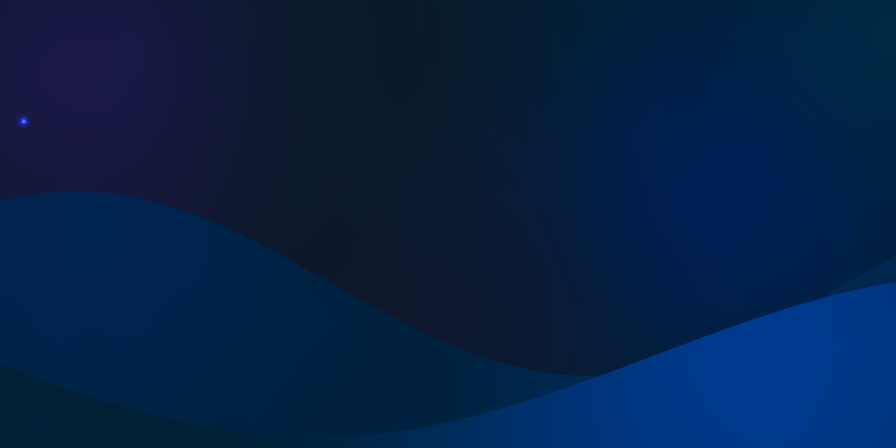
Write a Shadertoy shader that draws this background.

```glsl
// Dark blue night backdrop with soft glows, one tiny star and two smooth waves.

const float PI = 3.14159265;

vec2 hashGradient(vec2 cell) {
    float angle = 2.0 * PI * fract(sin(dot(cell, vec2(127.1, 311.7))) * 4375.85);
    return vec2(cos(angle), sin(angle));
}

float gradientNoise(vec2 p) {
    vec2 cell = floor(p), f = fract(p);
    vec2 fade = f * f * f * (f * (f * 6.0 - 15.0) + 10.0);
    vec2 dx = vec2(1.0, 0.0), dy = vec2(0.0, 1.0);
    float bottom = mix(dot(hashGradient(cell), f),
                       dot(hashGradient(cell + dx), f - dx), fade.x);
    float top = mix(dot(hashGradient(cell + dy), f - dy),
                    dot(hashGradient(cell + 1.0), f - 1.0), fade.x);
    return mix(bottom, top, fade.y);
}

// Gaussian falloff: 1 at the centre, 1/e at the radius
float glow(vec2 p, vec2 centre, float radius) {
    vec2 d = (p - centre) / radius;
    return exp(-dot(d, d));
}

// Antialiased coverage of the area below a cosine wave
float waveMask(vec2 p, float crestX, float halfLength, float midY, float amplitude, float pixel) {
    float k = PI / halfLength;
    float phase = (p.x - crestX) * k;
    float slope = amplitude * k * sin(phase);
    float dist = (p.y - midY - amplitude * cos(phase)) / sqrt(1.0 + slope * slope);
    return 1.0 - smoothstep(-0.75 * pixel, 0.75 * pixel, dist);
}

vec3 skyColor(vec2 p) {
    vec3 leftSky = vec3(0.040, 0.098, 0.155);
    vec3 rightSky = vec3(0.0, 0.125, 0.210);
    vec3 violet = vec3(0.105, 0.095, 0.290);
    vec3 royalBlue = vec3(0.0, 0.125, 0.350);
    vec3 teal = vec3(0.0, 0.175, 0.290);
    vec3 plum = vec3(0.065, 0.090, 0.185);

    vec3 color = mix(leftSky, rightSky, smoothstep(0.75, 1.5, p.x));
    color = mix(color, plum, 0.75 * glow(p, vec2(1.08, 0.32), 0.36));
    color = mix(color, plum, 0.8 * glow(p, vec2(0.10, 0.52), 0.42));
    color = mix(color, violet, 0.9 * glow(p, vec2(0.18, 0.845), 0.36));
    color = mix(color, royalBlue, 0.9 * glow(p, vec2(1.63, 0.57), 0.36));
    return mix(color, teal, 0.7 * glow(p, vec2(2.0, 0.92), 0.28));
}

vec3 backWaveColor(vec2 p) {
    vec3 deepTeal = vec3(0.0, 0.130, 0.240);
    vec3 navy = vec3(0.0, 0.142, 0.315);
    vec3 color = mix(deepTeal, navy, glow(p, vec2(0.20, 0.50), 0.48));
    return mix(color, vec3(0.0, 0.155, 0.310), smoothstep(0.9, 1.3, p.x));
}

vec3 frontWaveColor(vec2 p) {
    vec3 darkTeal = vec3(0.0, 0.130, 0.210);
    vec3 cobalt = vec3(0.0, 0.205, 0.475);
    vec3 brightBlue = vec3(0.0, 0.230, 0.570);
    vec3 color = mix(darkTeal, cobalt, smoothstep(0.45, 1.5, p.x));
    return mix(color, brightBlue, 0.9 * glow(p, vec2(1.70, 0.20), 0.32));
}

// Blue halo with a small pale core
vec3 starLight(vec2 p, vec2 centre) {
    return vec3(0.04, 0.10, 0.62) * glow(p, centre, 0.010)
         + vec3(0.25, 0.35, 0.30) * glow(p, centre, 0.004);
}

void mainImage(out vec4 fragColor, in vec2 fragCoord) {
    // The canvas spans 2 units across and 1 unit up
    vec2 p = fragCoord / iResolution.xy * vec2(2.0, 1.0);
    float pixel = 1.0 / iResolution.y;

    vec3 color = skyColor(p) + starLight(p, vec2(0.053, 0.729));

    // Layered waves, back to front
    float backMask = waveMask(p, 0.169, 1.146, 0.367, 0.206, pixel);
    color = mix(color, backWaveColor(p), backMask);
    float frontMask = waveMask(p, 2.214, 1.51, 0.206, 0.182, pixel);
    color = mix(color, frontWaveColor(p), frontMask);

    // Faint mottling of the flat tones
    color += vec3(0.003, 0.003, 0.010) * gradientNoise(p * vec2(6.0, 4.0));

    fragColor = vec4(clamp(color, 0.0, 1.0), 1.0);
}
```
